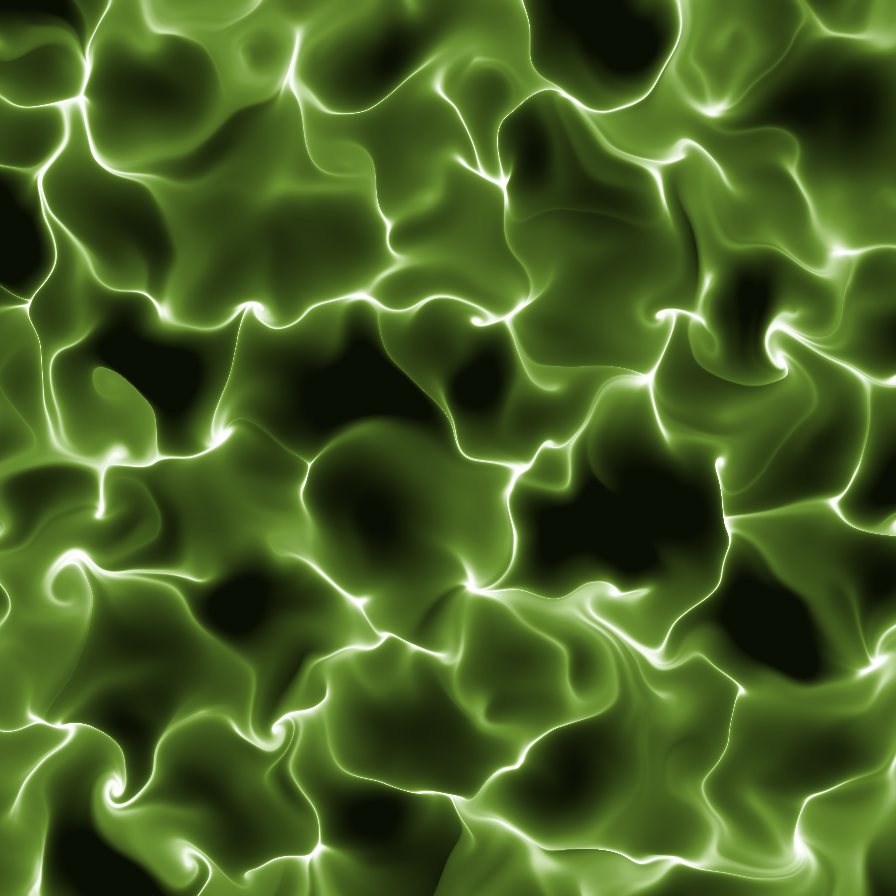
Give the GLSL for this texture, as a WebGL 2 fragment shader.

```glsl
#version 300 es
precision highp float;
// Glowing green web of filaments, curls and bright knots around dark hollows.

#define CELLS 13.0        // flow lattice cells across the canvas
#define FLOW_TIME 2.1     // how long the flow gathers matter
#define STEPS 40          // integration steps
#define DETAIL_SCALE 1.7  // frequency of the finer flow
#define DETAIL_GAIN 0.45  // strength of the finer flow
#define STIR_SCALE 1.25   // frequency of the eddies
#define STIR_GAIN 0.25    // strength of the eddies
#define LOG_FLOOR -7.3    // log density shown as the darkest tone
#define LOG_STEP 1.8      // log density between neighbouring tones
#define GLOW_START 4.4    // tone above which light builds up faster
#define GLOW_GAIN 0.45    // extra steepness of the glow
#define SEED vec2(37.0, 61.0)

uniform vec2 u_resolution;
out vec4 fragColor;

// Random vector in [-1, 1] for a lattice point
vec2 hash22(vec2 p) {
    vec3 q = fract(p.xyx * vec3(0.1031, 0.1030, 0.0973));
    q += dot(q, q.yzx + 33.33);
    return fract((q.xx + q.yz) * q.zy) * 2.0 - 1.0;
}

// Smooth step with continuous curvature, and its slope
vec2 fade(vec2 f) { return f * f * f * (f * (f * 6.0 - 15.0) + 10.0); }
vec2 fadeSlope(vec2 f) { return 30.0 * f * f * (f - 1.0) * (f - 1.0); }

// Smooth random velocity (xy) with its exact divergence (z)
vec3 flowNoise(vec2 p) {
    vec2 cell = floor(p);
    vec2 f = p - cell;
    vec2 u = fade(f);
    vec2 du = fadeSlope(f);
    vec2 a = hash22(cell);
    vec2 b = hash22(cell + vec2(1.0, 0.0));
    vec2 c = hash22(cell + vec2(0.0, 1.0));
    vec2 d = hash22(cell + vec2(1.0, 1.0));
    vec2 velocity = mix(mix(a, b, u.x), mix(c, d, u.x), u.y);
    float divergence = du.x * mix(b.x - a.x, d.x - c.x, u.y)
                     + du.y * mix(c.y - a.y, d.y - b.y, u.x);
    return vec3(velocity, divergence);
}

// Eddies without divergence: the turned slope of value noise
vec2 eddies(vec2 p) {
    vec2 cell = floor(p);
    vec2 f = p - cell;
    vec2 u = fade(f);
    vec2 du = fadeSlope(f);
    float a = hash22(cell).x;
    float b = hash22(cell + vec2(1.0, 0.0)).x;
    float c = hash22(cell + vec2(0.0, 1.0)).x;
    float d = hash22(cell + vec2(1.0, 1.0)).x;
    return vec2(du.y * mix(c - a, d - b, u.x), -du.x * mix(b - a, d - c, u.y));
}

// Broad flow, a finer one on a turned lattice, and eddies
vec3 flow(vec2 p) {
    const mat2 turn = mat2(0.8, 0.6, -0.6, 0.8);
    vec3 broad = flowNoise(p);
    vec3 fine = flowNoise(turn * p * DETAIL_SCALE + 19.7);
    fine = vec3(fine.xy * turn, fine.z * DETAIL_SCALE);
    vec2 stir = eddies(p * turn * STIR_SCALE + 71.3);
    stir = turn * stir;
    return broad + DETAIL_GAIN * fine + vec3(STIR_GAIN * stir, 0.0);
}

// Follow the flow backwards and sum its compression
float logDensity(vec2 p) {
    float dt = FLOW_TIME / float(STEPS);
    float density = 0.0;
    for (int i = 0; i < STEPS; i++) {
        vec3 v = flow(p);
        p -= v.xy * dt;
        density -= v.z * dt;
    }
    return density;
}

// Tone ramp from near black through green to white
vec3 ramp(float tone) {
    vec3 stops[8] = vec3[8](
        vec3(0.04, 0.06, 0.01), vec3(0.13, 0.18, 0.05),
        vec3(0.21, 0.30, 0.09), vec3(0.30, 0.42, 0.13),
        vec3(0.42, 0.58, 0.19), vec3(0.68, 0.80, 0.51),
        vec3(0.92, 0.96, 0.88), vec3(1.0));
    vec3 color = stops[0];
    for (int i = 1; i < 8; i++) {
        color = mix(color, stops[i], clamp(tone - float(i - 1), 0.0, 1.0));
    }
    return color;
}

void main() {
    vec2 uv = gl_FragCoord.xy / u_resolution.y;
    float density = logDensity(uv * CELLS + SEED);
    float tone = (density - LOG_FLOOR) / LOG_STEP;
    tone += GLOW_GAIN * max(tone - GLOW_START, 0.0);
    fragColor = vec4(ramp(tone), 1.0);
}
```
